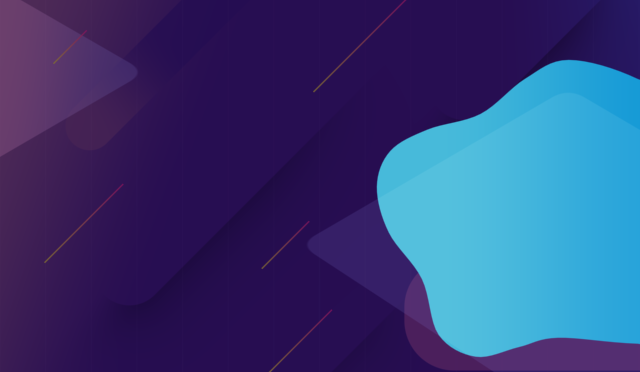
Write a Shadertoy shader that draws this background.

```glsl
// Dark violet backdrop with a wavy cyan blob, translucent rounded triangles,
// diagonal capsules with soft shadows and thin slanted strokes. The blob is a
// closed Catmull-Rom outline; everything else is built from distance functions.

#define CORNER_SOFTNESS 0.045
#define STROKE_HALF_WIDTH 0.0017
#define GRID_STEP 0.1227
#define GRID_GLOW 0.012
#define SHADOW_REACH 0.07
#define CURVE_STEPS 8
#define VIOLET vec3(0.153, 0.053, 0.320)
#define WARM vec3(0.310, 0.170, 0.340)
#define SHADE vec3(0.105, 0.040, 0.235)
#define PLUM vec3(0.300, 0.125, 0.365)

const vec2 DIAGONAL = vec2(0.7071, 0.7071);

// Outline of the blob, in canvas heights
const vec2 OUTLINE[16] = vec2[16](
    vec2(1.013, 0.498), vec2(1.045, 0.375), vec2(1.134, 0.250), vec2(1.179, 0.100),
    vec2(1.279, 0.041), vec2(1.395, 0.067), vec2(1.500, 0.092), vec2(1.714, 0.076),
    vec2(2.009, 0.074), vec2(1.897, 0.665), vec2(1.714, 0.788), vec2(1.529, 0.839),
    vec2(1.411, 0.788), vec2(1.292, 0.694), vec2(1.150, 0.652), vec2(1.049, 0.594));

// Strokes: start point and horizontal extent
const vec3 STROKES[5] = vec3[5](
    vec3(0.145, 0.830, 0.087), vec3(0.844, 0.754, 0.250), vec3(0.121, 0.295, 0.209),
    vec3(0.705, 0.279, 0.125), vec3(0.721, -0.004, 0.170));

float cover(float d) {
    float aa = 0.9 / iResolution.y;
    return smoothstep(aa, -aa, d);
}

float smoothMax(float a, float b, float k) {
    float h = max(k - abs(a - b), 0.0) / k;
    return max(a, b) + h * h * k * 0.25;
}

// Signed distance to the line through a with the given slope, positive above
float above(vec2 p, vec2 a, float slope) {
    return (p.y - a.y - slope * (p.x - a.x)) / sqrt(1.0 + slope * slope);
}

float segmentDistance(vec2 p, vec2 a, vec2 b) {
    vec2 ab = b - a;
    return length(p - a - ab * clamp(dot(p - a, ab) / dot(ab, ab), 0.0, 1.0));
}

// Capsule that starts at c and runs up to the right without end
float capsule(vec2 p, vec2 c, float r) {
    vec2 q = p - c;
    return length(q - DIAGONAL * max(dot(q, DIAGONAL), 0.0)) - r;
}

// Shadow cast to the lower right of a capsule, fading along its length
float capsuleShadow(vec2 p, vec2 c, float r, float reach) {
    float d = capsule(p, c, r);
    float side = smoothstep(-0.02, 0.10, dot(p - c, vec2(0.7071, -0.7071)));
    float fade = smoothstep(reach, 0.4 * reach, dot(p - c, DIAGONAL));
    return (1.0 - cover(d)) * exp(-max(d, 0.0) / SHADOW_REACH) * side * fade;
}

vec2 catmullRom(vec2 a, vec2 b, vec2 c, vec2 d, float t) {
    return b + 0.5 * t * (c - a + t * (2.0 * a - 5.0 * b + 4.0 * c - d
        + t * (3.0 * (b - c) + d - a)));
}

float blobDistance(vec2 p) {
    float dist = 1e3, side = 1.0;
    for (int i = 0; i < 16; i++) {
        vec2 a = OUTLINE[(i + 15) & 15], b = OUTLINE[i];
        vec2 c = OUTLINE[(i + 1) & 15], d = OUTLINE[(i + 2) & 15];
        vec2 from = b;
        for (int j = 1; j <= CURVE_STEPS; j++) {
            vec2 to = catmullRom(a, b, c, d, float(j) / float(CURVE_STEPS));
            dist = min(dist, segmentDistance(p, from, to));
            if ((from.y > p.y) != (to.y > p.y) &&
                p.x < from.x + (to.x - from.x) * (p.y - from.y) / (to.y - from.y)) side = -side;
            from = to;
        }
    }
    return side * dist;
}

void mainImage(out vec4 fragColor, in vec2 fragCoord) {
    vec2 p = fragCoord / iResolution.y;

    // Backdrop: warm left side, cool upper right corner
    vec3 color = mix(VIOLET, WARM, smoothstep(0.7, 0.0, p.x + 0.35 * (1.0 - p.y)));
    color = mix(color, vec3(0.15, 0.10, 0.40), smoothstep(1.3, 1.75, p.x) * p.y);

    // Diagonal capsules and shadows
    vec2 warmCap = vec2(0.241, 0.661);
    float along = smoothstep(0.0, 0.32, dot(p - warmCap, DIAGONAL));
    vec3 capColor = mix(vec3(0.28, 0.14, 0.33), vec3(0.14, 0.05, 0.32), along);
    color = mix(color, capColor, 0.75 * cover(capsule(p, warmCap, 0.065)));
    color = mix(color, SHADE, 0.8 * capsuleShadow(p, vec2(0.348, 0.275), 0.096, 0.9));
    color = mix(color, SHADE, 0.9 * capsuleShadow(p, vec2(1.250, 0.777), 0.100, 0.55));
    color = mix(color, SHADE, 0.5 * capsuleShadow(p, vec2(0.780, 0.030), 0.100, 0.4));

    // Faint vertical grid
    float gridX = abs(fract(p.x / GRID_STEP + 0.5) - 0.5) * GRID_STEP;
    color += GRID_GLOW * cover(gridX - 0.001);

    // Left triangle
    float leftTri = smoothMax(above(p, vec2(0.392, 0.806), -0.577),
                              -above(p, vec2(0.392, 0.806), 0.581), CORNER_SOFTNESS);
    vec3 leftTint = mix(vec3(0.75, 0.48, 0.68), vec3(0.43, 0.38, 0.68), smoothstep(0.0, 0.32, p.x));
    color = mix(color, leftTint, 0.25 * cover(leftTri));

    // Plum rounded panel, then the right triangle over it
    vec2 q = abs(p - vec2(1.787, 0.156)) - vec2(0.700, 0.152) + 0.134;
    float panel = length(max(q, 0.0)) + min(max(q.x, q.y), 0.0) - 0.134;
    color = mix(color, PLUM, 0.95 * cover(panel));
    float rightTri = smoothMax(above(p, vec2(0.805, 0.343), 0.582),
                               -above(p, vec2(0.805, 0.343), -0.656), CORNER_SOFTNESS);
    rightTri = smoothMax(rightTri, above(p, vec2(1.527, 0.764), -0.586), CORNER_SOFTNESS);
    color = mix(color, vec3(0.55, 0.52, 0.90), 0.15 * cover(rightTri));

    // Strokes, olive at the foot and magenta at the tip
    for (int i = 0; i < 5; i++) {
        vec3 s = STROKES[i];
        float d = segmentDistance(p, s.xy, s.xy + s.z) - STROKE_HALF_WIDTH;
        vec3 ink = mix(vec3(0.50, 0.42, 0.20), vec3(0.50, 0.08, 0.36), clamp((p.x - s.x) / s.z, 0.0, 1.0));
        color = mix(color, ink, 0.9 * cover(d));
    }

    // Cyan blob with the triangle showing as a highlight
    vec3 cyan = mix(vec3(0.28, 0.73, 0.855), vec3(0.08, 0.60, 0.84), smoothstep(1.15, 1.80, p.x));
    cyan = mix(cyan, vec3(0.85, 1.0, 1.0), 0.09 * cover(rightTri));
    if (p.x > 0.98) color = mix(color, cyan, cover(blobDistance(p)));

    fragColor = vec4(color, 1.0);
}
```
